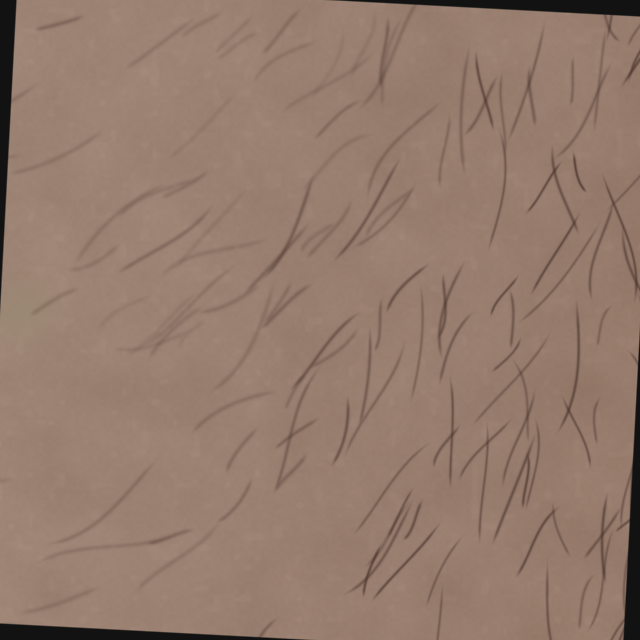
Reproduce this texture procedurally as a Shadertoy shader.

```glsl
const vec3 SKIN_LIGHT = vec3(0.622, 0.522, 0.462);
const vec3 SKIN_SHADE = vec3(0.572, 0.463, 0.403);
const vec3 SKIN_PALE = vec3(0.600, 0.545, 0.455);
const vec3 HAIR_COLOR = vec3(0.270, 0.180, 0.160);
const vec3 BORDER_COLOR = vec3(0.068, 0.070, 0.068);
const float TILT = 0.053;          // rotation of the skin square
const float EDGE_SOFTNESS = 0.0015;
const int HAIR_COUNT = 150;
const float HAIR_WIDTH_FAINT = 0.0040;
const float HAIR_WIDTH_DARK = 0.0021;
const float HAIR_ALPHA_FAINT = 0.20;
const float HAIR_ALPHA_DARK = 0.72;
const float MOTTLE = 0.050;
const float GRAIN = 0.012;

float hash12(vec2 p) {
    vec3 q = fract(vec3(p.xyx) * 0.1031);
    q += dot(q, q.yzx + 33.33);
    return fract((q.x + q.y) * q.z);
}

vec4 hash41(float n) {
    vec4 q = fract(vec4(n) * vec4(0.1031, 0.1030, 0.0973, 0.1099));
    q += dot(q, q.wzxy + 33.33);
    return fract((q.xxyz + q.yzzw) * q.zywx);
}

float valueNoise(vec2 p) {
    vec2 cell = floor(p), f = fract(p);
    f = f * f * (3.0 - 2.0 * f);
    float low = mix(hash12(cell), hash12(cell + vec2(1, 0)), f.x);
    float high = mix(hash12(cell + vec2(0, 1)), hash12(cell + vec2(1, 1)), f.x);
    return mix(low, high, f.y);
}

float fbm(vec2 p) {
    float sum = 0.0, amplitude = 0.5;
    for (int i = 0; i < 4; i++) {
        sum += amplitude * valueNoise(p);
        p = mat2(1.6, 1.2, -1.2, 1.6) * p + 17.3;
        amplitude *= 0.5;
    }
    return sum;
}

// Mottled skin, shaded towards the lower right
vec3 skin(vec2 uv) {
    float shade = 0.08 + 0.52 * uv.x + 0.14 * (1.0 - uv.y);
    vec3 color = mix(SKIN_LIGHT, SKIN_SHADE, shade);
    color += MOTTLE * (fbm(uv * 13.0) - 0.47);
    color += GRAIN * (valueNoise(uv * 190.0) - 0.5);
    float fleck = smoothstep(0.72, 0.95, valueNoise(uv * 62.0 + 40.0));
    color += 0.014 * fleck;
    vec2 patchOffset = (uv - vec2(0.03, 0.51)) / vec2(0.055, 0.05);
    return mix(color, SKIN_PALE, 0.6 * exp(-dot(patchOffset, patchOffset)));
}

// Coverage of one tapered, curved hair
float hair(vec2 uv, float id) {
    vec4 place = hash41(id + 3.7);
    vec4 form = hash41(id + 311.3);

    // Every other hair crowds to the right and to the bottom
    bool crowded = mod(id, 2.0) < 0.5;
    vec2 root = crowded ? vec2(1.03 - 0.6 * pow(place.x, 1.5), pow(place.y, 1.25))
                        : place.xy * 1.08 - 0.04;
    float darkness = smoothstep(0.2, 0.95, root.x + 0.3 * (0.5 - root.y));
    darkness = clamp(darkness + 0.5 * (place.z - 0.5), 0.0, 1.0);

    float angle = mix(0.42, 1.42, smoothstep(0.1, 0.9, root.x));
    angle += (form.x - 0.5) * mix(0.45, 1.15, root.x);
    float halfLength = mix(0.035, 0.12, form.y * form.y * 0.6 + form.y * 0.4);
    float c = cos(angle), s = sin(angle);
    vec2 p = mat2(c, -s, s, c) * (uv - root);
    float t = p.x / halfLength;
    if (abs(t) > 1.0) return 0.0;

    float bend = (form.z - 0.5) * 0.42 * halfLength;
    float twist = (form.w - 0.5) * 0.34 * halfLength;
    float curve = bend * t * t + twist * t * (t * t - 1.0);
    float slope = (2.0 * bend * t + twist * (3.0 * t * t - 1.0)) / halfLength;
    float d = (p.y - curve) * inversesqrt(1.0 + slope * slope);

    float taper = smoothstep(1.0, 0.55, t) * smoothstep(-1.0, -0.7, t);
    float width = mix(HAIR_WIDTH_FAINT, HAIR_WIDTH_DARK, darkness);
    width = max(width * mix(0.65, 1.0, taper), 0.6 / iResolution.y);
    float alpha = mix(HAIR_ALPHA_FAINT, HAIR_ALPHA_DARK, darkness);
    alpha *= mix(0.45, 1.0, place.w);
    return alpha * taper * exp(-d * d / (width * width));
}

void mainImage(out vec4 fragColor, in vec2 fragCoord) {
    vec2 uv = fragCoord / iResolution.xy;
    vec3 color = skin(uv);

    for (int i = 0; i < HAIR_COUNT; i++) {
        color = mix(color, HAIR_COLOR, hair(uv, float(i)));
    }

    // Dark corners left by the tilted square
    vec2 q = uv - 0.5;
    q = vec2(q.x * cos(TILT) - q.y * sin(TILT), q.x * sin(TILT) + q.y * cos(TILT));
    float outside = max(abs(q.x), abs(q.y)) - 0.5;
    float border = smoothstep(-EDGE_SOFTNESS, EDGE_SOFTNESS, outside);
    fragColor = vec4(mix(color, BORDER_COLOR, border), 1.0);
}
```
